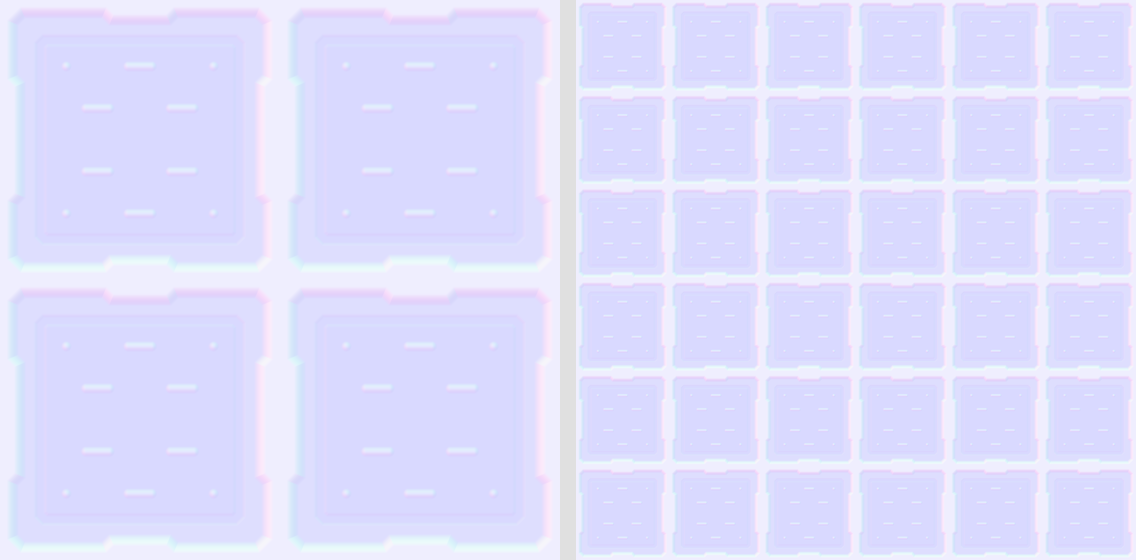
Left, the tile; right, the same tile 3 across and 3 down.
Reproduce this texture map procedurally as a Shadertoy shader.

```glsl
// Pale tangent-space relief of square armour plates, two by two, that tiles.
// A height field is built from mirrored distance functions; its slope tints
// red by the horizontal tilt and green by the downward tilt.

const float REPEATS = 2.0;

// Lengths are in units of one plate cell.
const float PLATE_HALF = 0.465;
const float PLATE_CHAMFER = 0.042;
const float NOTCH_DEPTH = 0.026;
const float TOP_NOTCH_HALF = 0.124;
const float SIDE_NOTCH_HALF = 0.220;
const float BAND_OUTER = 0.372;
const float BAND_INNER = 0.338;
const float BAND_CHAMFER = 0.026;
const float MARK_RADIUS = 0.013;
const float DASH_HALF = 0.042;
const vec2 DOT_POS = vec2(0.263, 0.263);
const vec2 END_DASH_POS = vec2(0.0, 0.263);
const vec2 MID_DASH_POS = vec2(0.151, 0.113);

const float BAND_HEIGHT = 0.12;
const float MARK_DEPTH = 0.28;
const float TILT = 0.0021;
const float SLOPE_STEP = 0.003;

const vec3 GROOVE_COLOR = vec3(0.938, 0.932, 0.998);
const vec3 RIM_COLOR = vec3(0.870, 0.870, 0.998);
const vec3 FIELD_COLOR = vec3(0.852, 0.850, 1.0);
const vec3 MARK_COLOR = vec3(0.895, 0.905, 1.0);

// 1 inside a shape, 0 outside, with a soft edge between two distances.
float inside(float d, float inner, float outer) {
    return 1.0 - smoothstep(inner, outer, d);
}

float chamferBox(vec2 q, float halfSize, float chamfer) {
    float corner = (q.x + q.y - 2.0 * halfSize + chamfer) * 0.7071;
    return max(max(q.x, q.y) - halfSize, corner);
}

// Trapezoid cut into the edge at q.y = PLATE_HALF, wider toward the outside.
float notch(vec2 q, float halfWidth) {
    float depth = PLATE_HALF - q.y;
    return max(depth - NOTCH_DEPTH, (q.x + depth - halfWidth) * 0.7071);
}

float plateDistance(vec2 q) {
    float cuts = min(notch(q, TOP_NOTCH_HALF), notch(q.yx, SIDE_NOTCH_HALF));
    return max(chamferBox(q, PLATE_HALF, PLATE_CHAMFER), -cuts);
}

float capsule(vec2 p, float halfLength) {
    p.x -= clamp(p.x, -halfLength, halfLength);
    return length(p) - MARK_RADIUS;
}

float markDistance(vec2 q) {
    float dashes = min(capsule(q - END_DASH_POS, DASH_HALF),
                       capsule(q - MID_DASH_POS, DASH_HALF));
    return min(dashes, capsule(q - DOT_POS, 0.0));
}

float plateMask(vec2 q) { return inside(plateDistance(q), -0.032, 0.011); }
float markMask(vec2 q) { return inside(markDistance(q), -0.012, 0.006); }

float fieldMask(vec2 q) {
    return inside(chamferBox(q, BAND_OUTER, BAND_CHAMFER), -0.007, 0.007);
}

float height(vec2 p) {
    vec2 q = abs(p);
    float well = inside(chamferBox(q, BAND_INNER, 0.008), -0.007, 0.007);
    float band = fieldMask(q) - well;
    return plateMask(q) + BAND_HEIGHT * band - MARK_DEPTH * markMask(q);
}

void mainImage(out vec4 fragColor, in vec2 fragCoord) {
    vec2 p = fract(fragCoord / iResolution.xy * REPEATS) - 0.5;
    vec2 q = abs(p);

    // Surface tilt from central differences of the height
    vec2 e = vec2(SLOPE_STEP, 0.0);
    vec2 slope = vec2(height(p + e.xy) - height(p - e.xy),
                      height(p + e.yx) - height(p - e.yx)) / (2.0 * SLOPE_STEP);
    vec2 tilt = slope * TILT;

    // Flat colours by depth
    vec3 color = mix(GROOVE_COLOR, RIM_COLOR, plateMask(q));
    color = mix(color, FIELD_COLOR, fieldMask(q));
    color = mix(color, MARK_COLOR, markMask(q));

    // Tint of the slopes
    color += vec3(-tilt.x, tilt.y, -0.25 * length(tilt));
    fragColor = vec4(clamp(color, 0.0, 1.0), 1.0);
}
```
